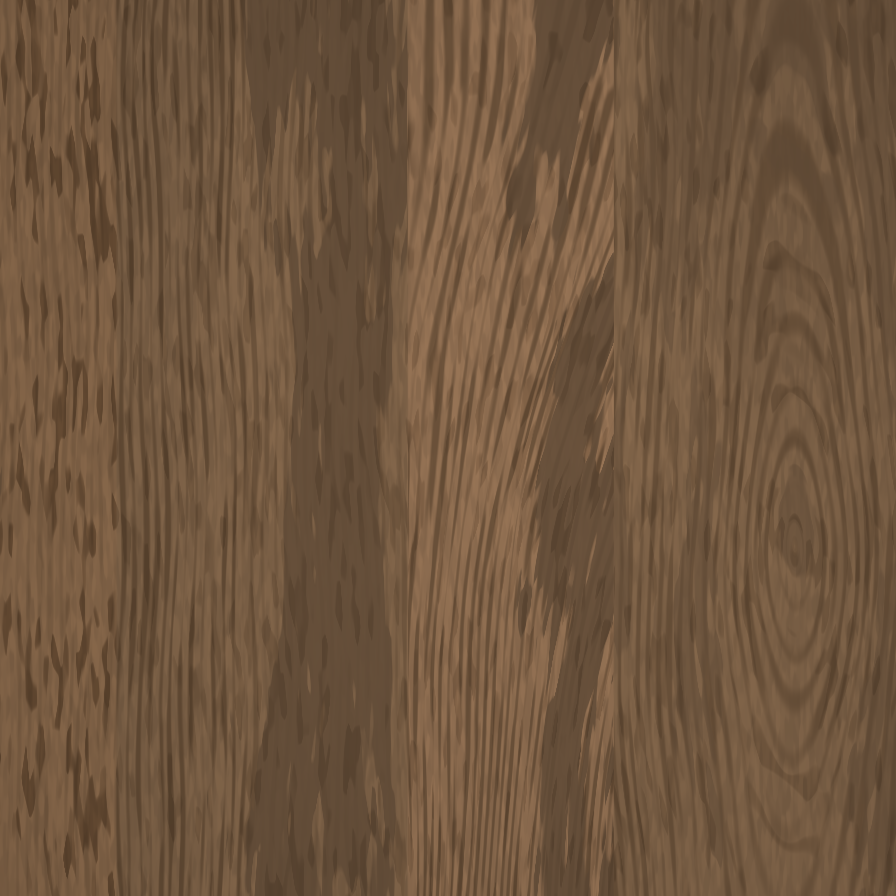
Give the GLSL for this texture, as a Shadertoy shader.

```glsl
vec3 hash3(vec2 p) {
    vec3 q = fract(p.xyx * vec3(.1031, .1030, .0973));
    q += dot(q, q.yxz + 33.33);
    return fract((q.xxy + q.yzz) * q.zyx);
}

// Smooth cellular noise: nearby cell tones blended by distance
float fibre(vec2 p) {
    vec2 cell = floor(p), f = p - cell;
    float sum = 0., total = 0.;
    for (int j = -1; j <= 1; j++)
    for (int i = -1; i <= 1; i++) {
        vec2 offset = vec2(i, j);
        vec3 h = hash3(cell + offset + 200.);
        vec2 d = offset + h.xy - f;
        float weight = exp(-7. * dot(d, d));
        sum += weight * h.z;
        total += weight;
    }
    return sum / total;
}

float seam(float x, float at) {
    return smoothstep(at - .0015, at + .0015, x);
}

// Coordinate across the grain: straight, leaning or ringed around a knot
float grainAcross(vec2 p) {
    float sway = .004 * sin(p.y * 7. + p.x * 9.) + .0025 * sin(p.y * 17. - p.x * 23. + 2.);
    float x = p.x + sway;
    if (p.x < .455) return x;
    if (p.x < .685)
        return x - (p.y - .5) * (.04 + .9 * (p.x - .455)) + .008 * sin(p.y * 6.);
    vec2 d = vec2(x, p.y) - vec2(.885, .39);
    return 2. + length(vec2(d.x, .3 * d.y / (1. + 1.5 * abs(d.y))));
}

void mainImage(out vec4 fragColor, in vec2 fragCoord) {
    vec2 p = fragCoord / iResolution.xy;
    float across = grainAcross(p);
    float along = p.y + p.x * .8;

    // Board masks
    float straight = seam(p.x, .13), leaning = seam(p.x, .455), ringed = seam(p.x, .685);
    vec3 wood = mix(vec3(.51, .39, .28), vec3(.475, .37, .27), straight);
    wood = mix(wood, vec3(.54, .415, .305), leaning);
    wood = mix(wood, vec3(.475, .37, .27), ringed);

    // Broad tone and fine fibres
    wood *= 1. + .12 * (fibre(p * vec2(9., 1.6)) - .5)
               + .12 * (fibre(p * vec2(260., 45.)) - .5);

    // Broken growth lines
    float u = across * 88.;
    float wander = fibre(vec2(u * .25, along * 2.5));
    float ridge = .5 + .5 * sin(6.2832 * u + 5. * wander);
    float broken = fibre(vec2(u * 1.3, along * 9.));
    float line = smoothstep(.52, .95, ridge * .55 + broken * .6);
    float flatSawn = smoothstep(.26, .30, p.x) * (1. - leaning);
    float lineStrength = mix(.3, .85 - .4 * flatSawn, straight);
    lineStrength = mix(lineStrength, .72, leaning);
    lineStrength = mix(lineStrength, .62, ringed);
    wood = mix(wood, vec3(.345, .26, .18), line * lineStrength);

    // Ragged dark patches
    float blotch = fibre(vec2(across * 22., along * 2.8 + 3.))
                 + .45 * (fibre(vec2(across * 95., along * 11.)) - .5)
                 + .3 * (fibre(vec2(across * 190., along * 22.)) - .5);
    float heart = (p.x - .4) / .03;
    float region = flatSawn + leaning * (1. - ringed) * smoothstep(.53, .65, p.x) + .75 * ringed;
    blotch += .14 * exp(-heart * heart) - .6 * (1. - region);
    float stain = smoothstep(.49, .58, blotch);
    wood = mix(wood, vec3(.37, .287, .21), stain * mix(.85, .5, ringed));

    // Short pores, strongest on the left board
    float pore = smoothstep(.62, .85, fibre(vec2(across * 170., along * 26.)));
    wood *= 1. - pore * mix(.28, .12, straight) * vec3(.9, 1., 1.15);

    // Soft light falling off to the corners
    vec2 q = p - .5;
    wood *= 1.04 - .2 * dot(q, q);
    fragColor = vec4(wood, 1.);
}
```
